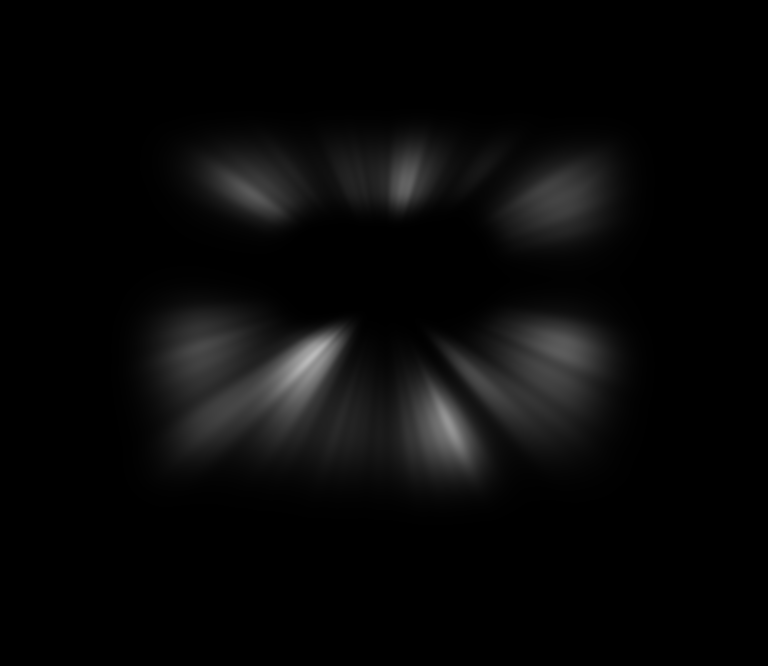
This background is drawn by a Shadertoy shader. Its source:

```glsl
// Lengths are fractions of the canvas height, measured from its middle.
const vec2 RAY_ORIGIN = vec2(0.0, 0.072);
const vec2 HOLE_CENTER = vec2(0.004, 0.096);
const vec2 HOLE_HALF = vec2(0.155, 0.075);
const float HOLE_ROUND = 0.055;
const vec2 HOLE_EDGE = vec2(-0.018, 0.042);
const vec2 FRAME_CENTER = vec2(0.0, 0.018);
const vec2 FRAME_HALF = vec2(0.43, 0.33);
const float FRAME_ROUND = 0.1;
const float FRAME_FADE = 0.16;
const vec2 STREAK_REACH = vec2(0.065, 0.085); // inward, outward
const vec2 GLOW_REACH = vec2(0.090, 0.100);
const float GRAIN = 0.07;

// Each lobe: angle in degrees, radius, angular width, brightness.
const int STREAKS = 7;
const vec4 streaks[STREAKS] = vec4[](
    vec4(147.0, 0.245, 5.0, 0.20),
    vec4(79.0, 0.168, 11.0, 0.40),
    vec4(51.0, 0.250, 5.0, 0.11),
    vec4(-45.0, 0.186, 6.0, 0.23),
    vec4(-65.5, 0.228, 7.5, 0.46),
    vec4(-135.0, 0.148, 11.0, 0.66),
    vec4(-18.0, 0.290, 6.0, 0.15));

const int GLOWS = 11;
const vec4 glows[GLOWS] = vec4[](
    vec4(137.0, 0.250, 14.0, 0.24),
    vec4(104.0, 0.195, 13.0, 0.19),
    vec4(68.0, 0.210, 14.0, 0.10),
    vec4(27.0, 0.297, 12.0, 0.29),
    vec4(-23.0, 0.275, 12.0, 0.24),
    vec4(-39.0, 0.280, 11.0, 0.14),
    vec4(-77.0, 0.230, 12.0, 0.20),
    vec4(-104.0, 0.215, 12.0, 0.14),
    vec4(-125.0, 0.225, 11.0, 0.16),
    vec4(-142.0, 0.310, 8.0, 0.22),
    vec4(-161.0, 0.295, 11.0, 0.28));

float roundedBox(vec2 p, vec2 halfSize, float radius) {
    vec2 q = abs(p) - halfSize + radius;
    return length(max(q, 0.0)) + min(max(q.x, q.y), 0.0) - radius;
}

// Soft spot in polar space, with its own reach on each side of the peak
float lobe(vec4 shape, float angle, float radius, vec2 reach) {
    float turn = (mod(angle - shape.x + 180.0, 360.0) - 180.0) / shape.z;
    float along = radius - shape.y;
    along /= along < 0.0 ? reach.x : reach.y;
    return shape.w * exp(-turn * turn - along * along);
}

// Layered sines; whole frequencies close the circle without a seam
float striations(float a) {
    return sin(23.0 * a + 1.3) + 0.7 * sin(41.0 * a + 4.0)
         + 0.5 * sin(67.0 * a + 2.1);
}

void mainImage(out vec4 fragColor, in vec2 fragCoord) {
    vec2 p = (fragCoord - 0.5 * iResolution.xy) / iResolution.y;
    vec2 ray = p - RAY_ORIGIN;
    float radius = length(ray);
    float theta = atan(ray.y, ray.x + 1e-6);
    float angle = degrees(theta);

    // Radial light
    float light = 0.0;
    for (int i = 0; i < STREAKS; i++)
        light += lobe(streaks[i], angle, radius, STREAK_REACH);
    for (int i = 0; i < GLOWS; i++)
        light += lobe(glows[i], angle, radius, GLOW_REACH);
    light *= 1.0 + GRAIN * striations(theta);

    // Dark opening and outer falloff
    float hole = roundedBox(p - HOLE_CENTER, HOLE_HALF, HOLE_ROUND);
    float frame = roundedBox(p - FRAME_CENTER, FRAME_HALF, FRAME_ROUND);
    light *= smoothstep(HOLE_EDGE.x, HOLE_EDGE.y, hole);
    light *= smoothstep(0.0, FRAME_FADE, -frame);

    fragColor = vec4(vec3(clamp(light, 0.0, 1.0)), 1.0);
}
```
